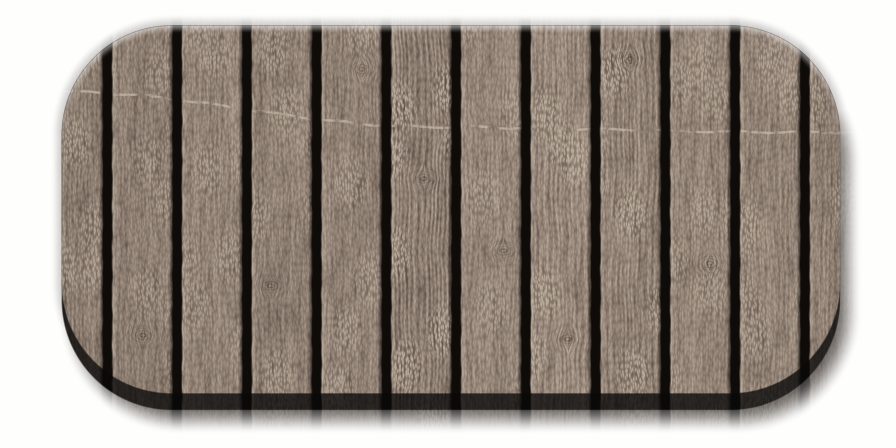
A Shadertoy shader for this texture:

```glsl
// A thick rounded panel of weathered vertical planks with dark gaps, on white.
// Rounded-box distances shape the face, side and shadow; stretched cellular
// noise and warped sines make the fibres, knots, worn patches and scratch.

// Lengths are in canvas heights
const vec2  PANEL_CENTER = vec2(1.0065, 0.5325);
const vec2  PANEL_HALF   = vec2(0.8685, 0.4105);
const float CORNER       = 0.245;
const float THICKNESS    = 0.037;
const vec2  SHADOW_SHIFT = vec2(0.020, -0.062);
const float PITCH        = 0.1557;  // plank plus gap
const float FIRST_GAP    = 0.2396;
const float GAP_HALF     = 0.0105;
const vec3 PAPER      = vec3(0.995, 0.995, 0.99);
const vec3 GAP_COLOR  = vec3(0.06, 0.045, 0.035);
const vec3 WOOD_DARK  = vec3(0.37, 0.31, 0.275);
const vec3 WOOD_LIGHT = vec3(0.73, 0.67, 0.61);
const vec3 WORN       = vec3(0.78, 0.73, 0.66);

float hash(vec2 p) {
    return fract(sin(dot(p, vec2(127.1, 311.7))) * 43758.5);
}

// Distance to the nearest jittered cell point
float cellular(vec2 p) {
    vec2 cell = floor(p), f = fract(p);
    float nearest = 2.0;
    for (int j = -1; j <= 1; j++)
    for (int i = -1; i <= 1; i++) {
        vec2 o = vec2(i, j);
        vec2 site = vec2(hash(cell + o), hash(cell + o + 57.3));
        nearest = min(nearest, length(o + site - f));
    }
    return nearest;
}

float roundedBox(vec2 p, vec2 halfSize, float r) {
    vec2 q = abs(p) - halfSize + r;
    return length(max(q, 0.0)) + min(max(q.x, q.y), 0.0) - r;
}

// Wood surface of one plank; x is measured from the plank's left gap centre
vec3 wood(vec2 p, float x, float id) {
    float seed = hash(vec2(id, 3.7));
    vec2 offset = vec2(id * 17.3, id * 9.1);
    // One possible knot, which also bends the fibres around it
    vec2 knot = vec2(mix(0.3, 0.7, hash(vec2(id, 8.2))) * PITCH,
                     mix(0.2, 0.88, hash(vec2(id, 5.4))));
    vec2 toKnot = vec2(x, p.y) - knot;
    float d = length(toKnot * vec2(1.0, 1.7));
    float hasKnot = step(0.4, hash(vec2(id, 1.9)));
    float bend = hasKnot * 0.012 * sign(toKnot.x) * exp(-d * d * 900.0);
    float wave = 0.003 * sin(p.y * 11.0 + id * 2.3) + 0.0012 * sin(p.y * 37.0 + id);
    float gx = x + wave * (0.3 + seed) - bend;
    // Fibres, growth lines and pores
    float fibre = cellular(vec2(gx * 160.0, p.y * 13.0) + offset);
    float pores = cellular(vec2(gx * 190.0, p.y * 75.0) + offset);
    float broad = cellular(vec2(gx * 42.0, p.y * 2.5) + offset);
    float lines = sin(gx * 590.0 + 2.5 * sin(gx * 75.0 + id) + 0.8 * sin(p.y * 9.0));
    float tone = 0.53 + 0.38 * (0.45 - fibre) + 0.40 * (0.45 - pores)
               + 0.22 * (broad - 0.45) + lines * mix(0.03, 0.17, seed * seed)
               + 0.13 * (hash(vec2(id, 6.6)) - 0.5);
    // Knot rings around a dark heart
    tone += hasKnot * exp(-d * 75.0) * (0.25 * sin(d * 650.0) - 0.28);
    vec3 color = mix(WOOD_DARK, WOOD_LIGHT, clamp(tone, 0.0, 1.0));
    // Pale rubbed patches, broken up by the pores
    float worn = 1.0 - smoothstep(0.12, 0.42, cellular(p * vec2(8.0, 5.0) + offset));
    float rubbed = worn * (1.0 - smoothstep(0.15, 0.55, pores)) * (0.25 + 0.4 * seed);
    // Thin scratch running across all planks
    float path = 0.717 + 0.078 * (1.0 - smoothstep(0.15, 0.95, p.x))
               - 0.012 * smoothstep(0.9, 1.8, p.x) + 0.002 * sin(p.x * 43.0);
    float broken = 1.0 - smoothstep(0.25, 0.7, cellular(p * 45.0));
    float scratch = (1.0 - smoothstep(0.001, 0.0045, abs(p.y - path))) * broken;
    return mix(color, WORN, max(rubbed, 0.75 * scratch));
}

// Planks with lit left edges, shaded right edges and dark gaps
vec3 planks(vec2 p, float px) {
    float k = (p.x - FIRST_GAP) / PITCH;
    float id = floor(k);
    float x = fract(k) * PITCH;
    float ragged = 0.0006 * sin(p.y * 61.0 + id * 4.0) + 0.0004 * sin(p.y * 143.0 + id);
    float left = x - GAP_HALF + ragged;
    float right = PITCH - x - GAP_HALF + ragged;
    vec3 color = wood(p, x, id);
    float chips = 1.0 - smoothstep(0.2, 0.75, cellular(vec2(x * 90.0, p.y * 24.0) + id));
    color = mix(color, WORN, 0.55 * chips * (1.0 - smoothstep(0.002, 0.011, left)));
    color *= mix(0.5, 1.0, smoothstep(0.0, 0.009, right));
    color *= mix(0.7, 1.0, smoothstep(0.0, 0.003, left));
    return mix(GAP_COLOR, color, smoothstep(-px, px, min(left, right)));
}

void mainImage(out vec4 fragColor, in vec2 fragCoord) {
    float px = 1.0 / iResolution.y;
    vec2 p = fragCoord * px;
    vec2 q = p - PANEL_CENTER;
    vec2 drop = vec2(0.0, 0.5 * THICKNESS);
    float face = roundedBox(q, PANEL_HALF, CORNER);
    float body = roundedBox(q + drop, PANEL_HALF + drop, CORNER);
    float shade = roundedBox(q - SHADOW_SHIFT, PANEL_HALF, CORNER);
    vec3 surface = planks(p, px);
    // Halo and soft shadow, faintly tinted by the planks
    float halo = 0.28 * (1.0 - smoothstep(-0.005, 0.026, face));
    float shadow = 0.82 * (1.0 - smoothstep(-0.035, 0.030, shade));
    vec3 color = mix(PAPER, surface * 0.45 + 0.06, max(halo, shadow));
    // Dark side below the face, then the face with a pale upper rim
    color = mix(color, surface * 0.22 + 0.025, 1.0 - smoothstep(-px, px, body));
    float rim = smoothstep(-0.018, 0.002, face) * smoothstep(0.1, 0.4, q.y);
    surface = mix(surface, PAPER, 0.5 * rim);
    color = mix(color, surface, 1.0 - smoothstep(-px, px, face));
    fragColor = vec4(color, 1.0);
}
```
